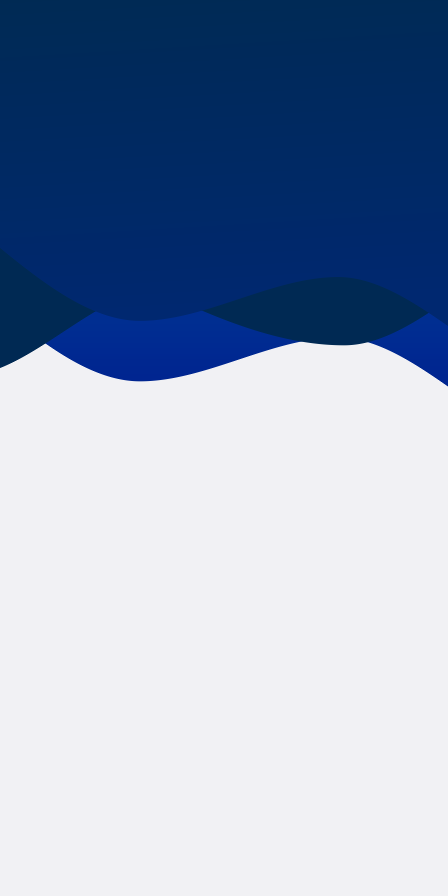
Give the GLSL for this background, as a Shadertoy shader.

```glsl
const vec3 PAPER = vec3(0.945, 0.947, 0.957);
const vec3 NAVY = vec3(0.0, 0.162, 0.325);
const vec3 FRONT_TOP = vec3(0.0, 0.164, 0.330);
const vec3 FRONT_LOW = vec3(0.0, 0.157, 0.440);
const vec3 BRIGHT_TOP = vec3(0.0, 0.182, 0.570);
const vec3 BRIGHT_LOW = vec3(0.0, 0.145, 0.565);
const float FRONT_DEPTH = 0.36;   // height of the front gradient
const float GRADIENT_TILT = 0.03; // drop of the gradient across the width
const float BACK_DROP = 0.0675;   // back wave lies this far under the front

// Wave knots: x, height, slope
const vec3 FRONT_WAVE[4] = vec3[4](
    vec3(0.0, 0.7233, -0.41), vec3(0.3125, 0.6419, 0.0),
    vec3(0.755, 0.6908, 0.0), vec3(1.0, 0.6361, -0.35));
const vec3 NAVY_WAVE[5] = vec3[5](
    vec3(0.0, 0.5892, 0.20), vec3(0.2083, 0.6510, 0.30),
    vec3(0.4557, 0.6523, -0.21), vec3(0.7682, 0.6146, 0.0),
    vec3(1.0, 0.6654, 0.35));

// Cubic Hermite height between two knots
float hermite(vec3 a, vec3 b, float x) {
    float span = b.x - a.x;
    float t = (x - a.x) / span;
    float s = 1.0 - t;
    return mix(a.y, b.y, t * t * (3.0 - 2.0 * t))
         + span * t * s * (a.z * s - b.z * t);
}

float frontHeight(float x) {
    float height = FRONT_WAVE[0].y;
    for (int i = 0; i < 3; i++) {
        if (x >= FRONT_WAVE[i].x) height = hermite(FRONT_WAVE[i], FRONT_WAVE[i + 1], x);
    }
    return height;
}

float navyHeight(float x) {
    float height = NAVY_WAVE[0].y;
    for (int i = 0; i < 4; i++) {
        if (x >= NAVY_WAVE[i].x) height = hermite(NAVY_WAVE[i], NAVY_WAVE[i + 1], x);
    }
    return height;
}

// Coverage of the area above an edge, softened over one pixel
float above(float y, float edge) {
    return clamp((y - edge) * iResolution.y + 0.5, 0.0, 1.0);
}

void mainImage(out vec4 fragColor, in vec2 fragCoord) {
    vec2 uv = fragCoord / iResolution.xy;
    float front = frontHeight(uv.x);

    // Layer gradients
    float frontBlend = (1.0 - uv.y + GRADIENT_TILT * uv.x) / FRONT_DEPTH;
    vec3 frontColor = mix(FRONT_TOP, FRONT_LOW, clamp(frontBlend, 0.0, 1.0));
    vec3 brightColor = mix(BRIGHT_LOW, BRIGHT_TOP, smoothstep(0.57, 0.655, uv.y));

    // Layers from back to front
    vec3 color = mix(PAPER, brightColor, above(uv.y, front - BACK_DROP));
    color = mix(color, NAVY, above(uv.y, navyHeight(uv.x)));
    color = mix(color, frontColor, above(uv.y, front));
    fragColor = vec4(color, 1.0);
}
```
